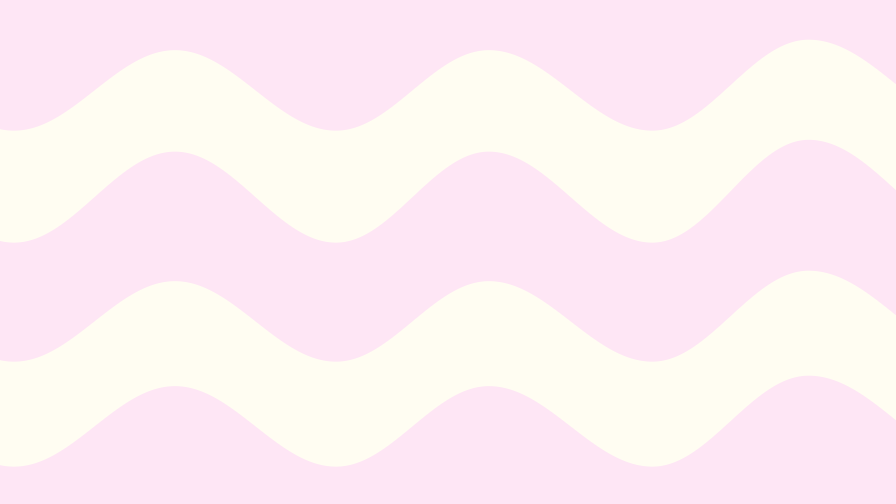
This pattern is drawn by a Shadertoy shader. Its source:

```glsl
// Two cream wavy bands flowing across a pale pink ground.
// Each band lies between two cosine edges that share one phase; the phase runs
// through uneven half-waves, and the last crest swells a little higher.

const float PI = 3.14159265;

// Alternating crest and trough positions, on a canvas 16 wide and 9 high
const float TURNS[8] = float[8](-2.625, 0.25, 3.125, 6.0, 8.73, 11.65, 14.44, 17.6);

// Wave height at x: 0 in the troughs, 1 on the regular crests
float waveHeight(float x) {
    float halfWaves = 0.0;
    for (int i = 0; i < 7; i++) {
        halfWaves += clamp((x - TURNS[i]) / (TURNS[i + 1] - TURNS[i]), 0.0, 1.0);
    }
    float swell = x > TURNS[5] ? 1.13 : 1.0;
    return swell * (0.5 + 0.5 * cos(PI * halfWaves));
}

// Smooth coverage of the region above zero
float coverage(float d) {
    return clamp(d / length(vec2(dFdx(d), dFdy(d))) + 0.5, 0.0, 1.0);
}

// Band between a lower and an upper edge, each given as (trough level, rise)
float waveBand(float y, float wave, vec2 lower, vec2 upper) {
    float aboveLower = y - lower.x - lower.y * wave;
    float belowUpper = upper.x + upper.y * wave - y;
    return coverage(aboveLower) * coverage(belowUpper);
}

void mainImage(out vec4 fragColor, in vec2 fragCoord) {
    vec2 p = fragCoord / iResolution.xy * vec2(16.0, 9.0);
    float wave = waveHeight(p.x);

    // The upper band thins slightly towards its crests
    float upperBand = waveBand(p.y, wave, vec2(4.667, 1.625), vec2(6.667, 1.4375));
    float lowerBand = waveBand(p.y, wave, vec2(0.667, 1.4375), vec2(2.542, 1.4375));

    vec3 pink = vec3(0.995, 0.90, 0.96);
    vec3 cream = vec3(1.0, 0.992, 0.95);
    fragColor = vec4(mix(pink, cream, max(upperBand, lowerBand)), 1.0);
}
```
